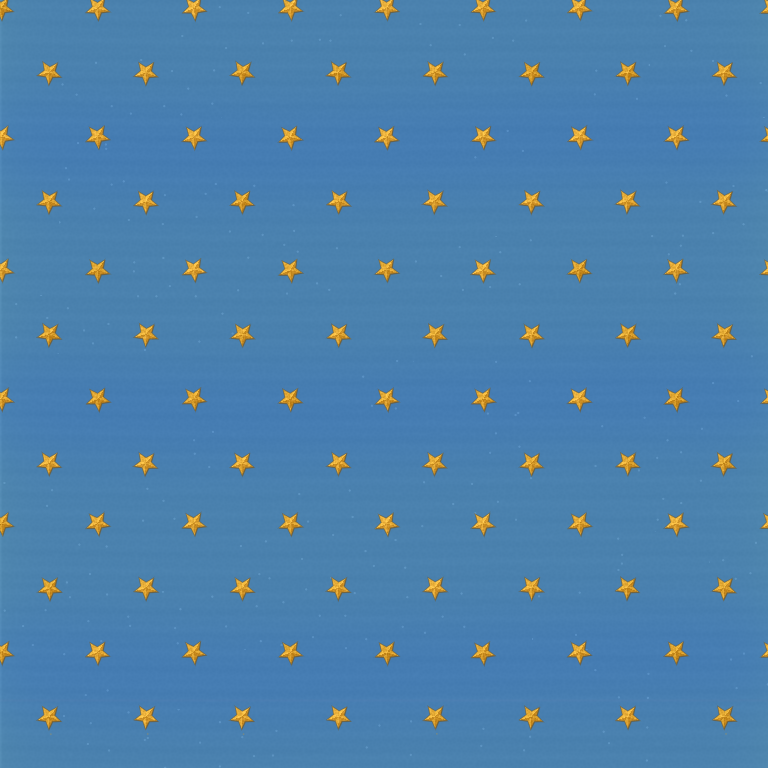
Give the GLSL for this pattern, as a Shadertoy shader.

```glsl
// Staggered rows of small faceted gold stars on softly banded blue paper.

float hash(vec2 p) {
    p = fract(p * vec2(0.1031, 0.1137));
    p += dot(p, p.yx + 33.33);
    return fract((p.x + p.y) * p.x * 57.3);
}

// Distance to the nearest jittered point, in cell units.
float cellular(vec2 p) {
    float nearest = 1.0;
    for (int j = -1; j <= 1; j++)
    for (int i = -1; i <= 1; i++) {
        vec2 cell = floor(p) + vec2(i, j);
        vec2 point = cell + vec2(hash(cell), hash(cell + 71.0));
        nearest = min(nearest, length(p - point));
    }
    return nearest;
}

// Five-pointed star with one tip down: x = edge distance, y = facet normal angle.
vec2 star(vec2 p, float radius, float tilt) {
    float sector = 6.28319 / 5.0;
    float start = tilt - 1.5708;
    float angle = atan(p.y, p.x) - start;
    float arm = round(angle / sector) * sector;
    float local = angle - arm;
    vec2 folded = length(p) * vec2(cos(local), abs(sin(local)));
    vec2 valley = 0.46 * radius * vec2(cos(sector * 0.5), sin(sector * 0.5));
    vec2 edge = valley - vec2(radius, 0.0);
    vec2 normal = normalize(vec2(edge.y, -edge.x));
    float side = local < 0.0 ? -1.0 : 1.0;
    return vec2(dot(folded - valley, normal),
                start + arm + side * atan(normal.y, normal.x));
}

vec3 paper(vec2 uv) {
    // Broad print bands, fine streaks and paler side margins
    float band = 0.5 + 0.5 * cos((uv.y - 0.815) * 18.4 + 0.25 * sin(uv.x * 5.0));
    vec3 color = mix(vec3(0.292, 0.507, 0.682), vec3(0.272, 0.488, 0.700), band * band);
    float streak = sin(uv.y * 173.0 + sin(uv.x * 7.0)) + sin(uv.y * 419.0 + 2.0 * sin(uv.x * 3.0));
    color += 0.003 * streak;
    float side = min(uv.x, 1.0 - uv.x);
    color += vec3(0.015, 0.018, 0.0) * exp(-side * 30.0);
    color += 0.03 * smoothstep(0.004, 0.0, uv.x);
    color.r += 0.015 * smoothstep(0.003, 0.0, abs(uv.y - 0.088));

    // Soft grain and sparse pale flecks
    color += 0.014 * (cellular(uv * 230.0) - 0.45);
    float fleck = smoothstep(0.055, 0.02, cellular(uv * 26.0));
    color += 0.07 * fleck * step(0.6, hash(floor(uv * 13.0)));
    return color;
}

void mainImage(out vec4 fragColor, in vec2 fragCoord) {
    vec2 uv = fragCoord / iResolution.xy;
    float aa = 0.8 / iResolution.y;
    vec3 color = paper(uv);

    // Twelve rows from the top, alternate rows offset by half a column
    vec2 pitch = vec2(0.1255, 0.0839);
    float row = clamp(round((0.9896 - uv.y) / pitch.y), 0.0, 11.0);
    float odd = mod(row, 2.0);
    float left = 0.0017 + odd * 0.0628;
    float column = round((uv.x - left) / pitch.x);
    vec2 id = vec2(column, row);
    float rowSlip = row > 3.5 && row < 7.5 ? 0.0055 : 0.0;
    vec2 center = vec2(left + column * pitch.x, 0.9896 - row * pitch.y - rowSlip);
    center += 0.0009 * (vec2(hash(id + 3.0), hash(id + 19.0)) - 0.5);
    vec2 p = uv - center;

    // Thin brown outline, heavier at the lower right
    float tilt = mix(0.06, -0.03, odd) + 0.08 * (hash(id + 41.0) - 0.5);
    vec2 shape = star(p, 0.0163, tilt);
    float shadow = star(p - vec2(0.0006, -0.0007), 0.0166, tilt).x;
    float outline = min(shape.x - 0.0003, shadow);
    color = mix(color, vec3(0.43, 0.34, 0.17), 0.85 * smoothstep(aa, -aa, outline));

    // Gold facets lit from the upper left, with worn mottling
    float light = 0.5 + 0.5 * cos(shape.y - 2.2);
    vec3 gold = mix(vec3(0.77, 0.53, 0.12), vec3(0.96, 0.74, 0.26), light);
    gold += 0.13 * (cellular(uv * 330.0) - 0.45) + 0.05 * (hash(id) - 0.5);
    color = mix(color, gold, smoothstep(aa, -aa, shape.x + 0.0005));

    // Occasional stray gold dot beneath the lowest row
    float dotRadius = length(p - vec2(0.002, -0.0225)) - 0.0009;
    float stray = step(10.5, row) * step(0.5, hash(id + 7.0));
    color = mix(color, vec3(0.62, 0.56, 0.36), 0.6 * stray * smoothstep(aa, -aa, dotRadius));

    fragColor = vec4(clamp(color, 0.0, 1.0), 1.0);
}
```
